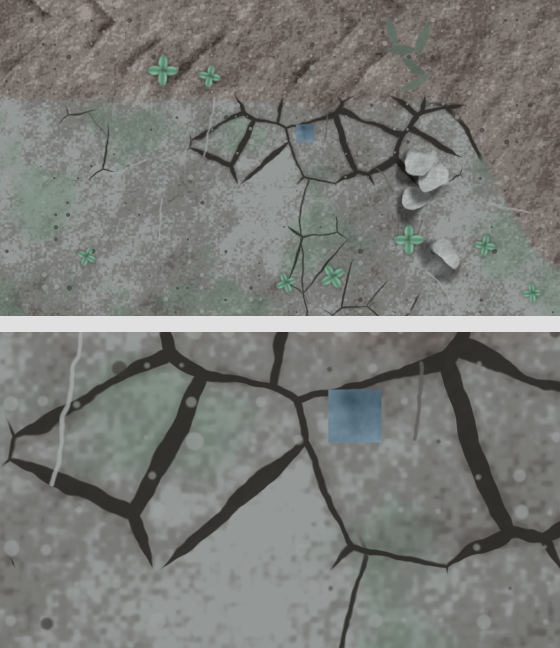
Top: the whole. Bottom: its middle third, enlarged.
Reproduce this texture procedurally as a Shadertoy shader.

```glsl
// Dry cracked mud from above: rough soil with tread ruts over a flat crust.
// Value noise gives relief, a warped Voronoi gives the cracked plates, and
// hashed loops scatter stones, twigs, blades and seedlings.

#define CRACK_WIDTH 0.0075
#define PLATE_SCALE 6.5
#define RELIEF 0.85
#define GRAIN 0.10
#define TREAD_PITCH 0.19
#define DARK_SOIL vec3(0.22, 0.21, 0.19)
#define MID_SOIL vec3(0.37, 0.36, 0.35)
#define GREY_SOIL vec3(0.47, 0.47, 0.46)
#define PALE_SOIL vec3(0.58, 0.595, 0.59)
#define MOSS vec3(0.41, 0.48, 0.43)
#define LEAF vec3(0.44, 0.63, 0.52)

vec2 hash2(vec2 p) {
  vec3 q = fract(vec3(p.xyx) * vec3(0.1031, 0.1030, 0.0973));
  q += dot(q, q.yzx + 33.33);
  return fract((q.xx + q.yz) * q.zy);
}

float noise(vec2 p) {
  vec2 i = floor(p), f = fract(p);
  f = f * f * (3.0 - 2.0 * f);
  float low = mix(hash2(i).x, hash2(i + vec2(1, 0)).x, f.x);
  float high = mix(hash2(i + vec2(0, 1)).x, hash2(i + 1.0).x, f.x);
  return mix(low, high, f.y);
}

float fbm(vec2 p) {
  float sum = 0.0, amp = 0.516;
  for (int i = 0; i < 5; i++) {
    sum += amp * noise(p);
    p = mat2(1.6, 1.2, -1.2, 1.6) * p + 7.3;
    amp *= 0.5;
  }
  return sum;
}

// Distance to the nearest plate border (x) and a random plate value (y)
vec2 plates(vec2 p) {
  vec2 cell = floor(p), f = fract(p), nearest, id;
  float best = 9.0, border = 9.0;
  for (int k = 0; k < 9; k++) {
    vec2 g = vec2(k % 3 - 1, k / 3 - 1);
    vec2 r = g + 0.1 + 0.8 * hash2(cell + g) - f;
    if (dot(r, r) < best) { best = dot(r, r); nearest = r; id = cell + g; }
  }
  for (int k = 0; k < 25; k++) {
    vec2 g = vec2(k % 5 - 2, k / 5 - 2);
    vec2 r = g + 0.1 + 0.8 * hash2(cell + g) - f, d = r - nearest;
    if (dot(d, d) > 0.0001) border = min(border, dot(0.5 * (r + nearest), normalize(d)));
  }
  return vec2(border, hash2(id + 5.0).y);
}

// Distance to a strand from a along d; bulge 1 makes a pointed blade
float strand(vec2 p, vec2 a, vec2 d, float width, float bulge) {
  float h = clamp(dot(p - a, d) / dot(d, d), 0.0, 1.0);
  return length(p - a - d * h) - width * mix(1.0, 4.0 * h * (1.0 - h), bulge);
}

vec2 direction(float angle) { return vec2(cos(angle), sin(angle)); }

float fill(float d, float soft) { return 1.0 - smoothstep(-soft, soft, d); }

vec3 soilRamp(float t) {
  vec3 c = mix(DARK_SOIL, MID_SOIL, smoothstep(0.2, 0.37, t));
  c = mix(c, GREY_SOIL, smoothstep(0.36, 0.47, t));
  return mix(c, PALE_SOIL, smoothstep(0.47, 0.58, t));
}

void mainImage(out vec4 fragColor, in vec2 fragCoord) {
  vec2 p = fragCoord / iResolution.y;
  float aa = 1.2 / iResolution.y;
  float broad = fbm(p * 3.5), fine = fbm(p * 22.0 + 9.0) - 0.5;
  vec2 warped = p + 0.035 * (vec2(fbm(p * 9.0), fbm(p * 9.0 + 40.0)) - 0.5);

  // Rough soil lies above the crust and runs down the right side
  float rim = warped.y - 0.67 + 0.52 * smoothstep(1.36, 1.78, p.x) - 0.12 * (broad - 0.5);
  float rough = smoothstep(-0.03, 0.04, rim);
  float slope = fbm(p * 15.0) - fbm(p * 15.0 + vec2(-0.06, 0.07));
  float tone = mix(0.515, 0.445, rough) + 0.26 * (broad - 0.5) + 0.14 * fine;
  tone += slope * RELIEF * mix(0.5, 1.15, rough) + GRAIN * (noise(p * 140.0) - 0.5);

  // Chevron tread ruts
  float bar = fract((warped.x + abs(warped.y - 0.93)) / TREAD_PITCH);
  float rut = smoothstep(0.65, 0.93, bar) * (1.0 - smoothstep(0.93, 1.0, bar));
  float tread = smoothstep(0.7, 0.77, p.y) * (1.0 - smoothstep(1.2, 1.4, p.x));
  tone += tread * (0.05 * (0.5 - bar) - 0.15 * rut * smoothstep(0.35, 0.6, noise(p * 9.0)));

  // Cracked plates, one long fissure and the broken rim
  vec2 plate = plates(warped * PLATE_SCALE);
  vec2 box = abs(warped - vec2(1.03, 0.56)) - vec2(0.41, 0.12);
  float band = 1.0 - smoothstep(-0.02, 0.03, max(box.x, box.y));
  float hairline = 0.3 * smoothstep(0.62, 0.75, noise(p * 4.0 + 3.0)) * (1.0 - rough);
  float width = CRACK_WIDTH * max(band, hairline) * (0.35 + 1.5 * noise(p * 13.0));
  float gap = plate.x / PLATE_SCALE;
  float crack = fill(gap - width, aa) * smoothstep(0.0, 0.001, width);
  float path = abs(warped.x - 0.95 - 0.07 * (noise(vec2(p.y * 7.0, 2.0)) - 0.5));
  crack = max(crack, fill(path - 0.002, aa) * fill(p.y - 0.44, 0.02));
  float ledge = fill(abs(rim) - 0.011, 0.007) * smoothstep(1.3, 1.42, p.x);
  crack = max(crack, ledge * smoothstep(0.45, 0.6, noise(p * 11.0)));
  tone += band * (0.06 * (plate.y - 0.5) - 0.07 * (1.0 - smoothstep(width, width + 0.014, gap)));

  vec3 col = soilRamp(tone) * mix(vec3(1), vec3(1.05, 0.98, 0.95), rough);
  float mossy = smoothstep(0.5, 0.66, fbm(p * 5.0 + 21.0) + 0.12 * abs(p.x - 0.89) - 0.08 * p.y);
  col = mix(col, MOSS * (0.55 + tone), 0.65 * mossy * (1.0 - rough));
  col = mix(col, DARK_SOIL * 0.75, 0.9 * crack);

  // Pebbles and pits on a jittered grid
  vec2 spot = p * 26.0, rnd = hash2(floor(spot) + 60.0);
  float pebble = length(fract(spot) - 0.3 - 0.4 * rnd.yx) + 0.12 * fine;
  pebble = fill(pebble - 0.06 - 0.16 * rnd.y * rnd.y, 0.05) * step(rnd.x, 0.4);
  col = mix(col, rnd.x < 0.09 ? DARK_SOIL : PALE_SOIL * 1.06, 0.6 * pebble);

  // Pale lumps of dry mud with a shadow to the lower left
  for (int i = 0; i < 4; i++) {
    float k = float(i);
    vec2 h = hash2(vec2(k, 71)), c = vec2(1.31 + 0.11 * h.x, 0.21 + 0.28 * sqrt(k / 3.0));
    vec2 q = (warped - c) * vec2(1.0, 0.8 + 0.5 * h.y);
    float d = length(q) - 0.043 - 0.05 * (noise(p * 18.0 + k) - 0.5);
    col *= 1.0 - 0.45 * fill(d + 0.35 * (q.x + q.y), 0.011);
    col = mix(col, PALE_SOIL * (1.1 + 1.2 * slope + 0.3 * fine), fill(d, aa));
  }

  // Small blue-grey chip
  vec2 chip = abs(p - vec2(0.965, 0.578)) - 0.028;
  col = mix(col, vec3(0.4, 0.49, 0.55) + 0.5 * fine, fill(max(chip.x, chip.y), aa));

  // Twigs on the crust, then blades by the rim
  for (int i = 0; i < 16; i++) {
    vec2 h = hash2(vec2(i, 13)), g = hash2(vec2(i, 29));
    bool blade = i > 10;
    vec2 a = blade ? vec2(1.12 + 0.2 * h.x, 0.7 + 0.14 * h.y) : vec2(1.75, 0.65) * h;
    vec2 reach = direction(blade ? 2.6 * g.x - 0.7 : 6.28 * g.x) * (0.05 + 0.14 * g.y);
    float d = strand(warped, a, reach, blade ? 0.014 : 0.002, blade ? 1.0 : 0.0);
    vec3 tint = blade ? MOSS * (0.75 + 0.3 * g.y) : g.y < 0.4 ? MID_SOIL : PALE_SOIL * 1.1;
    col = mix(col, tint, 0.85 * fill(d, aa));
  }

  // Seedlings with rounded leaves
  for (int i = 0; i < 32; i++) {
    float k = float(i / 4);
    vec2 h = hash2(vec2(k, 47));
    vec2 q = p - vec2(0.07 + 1.65 * fract(0.27 + 0.618 * k), 0.06 + 0.72 * h.x);
    float size = 0.014 + 0.026 * h.y * h.y;
    vec2 along = direction(1.57 * float(i % 4) + 6.28 * h.x);
    q = vec2(dot(q, along) - size * 1.1, dot(q, vec2(-along.y, along.x)));
    float d = length(q * vec2(0.62, 1.0)) - size * 0.62;
    float shade = 0.85 + 0.25 * smoothstep(0.0, size * 0.5, abs(q.y)) + 5.0 * q.y;
    col = mix(col * (1.0 - 0.15 * fill(d - 0.006, 0.006)), LEAF * shade, fill(d, aa));
  }
  fragColor = vec4(clamp(col, 0.0, 1.0), 1.0);
}
```
